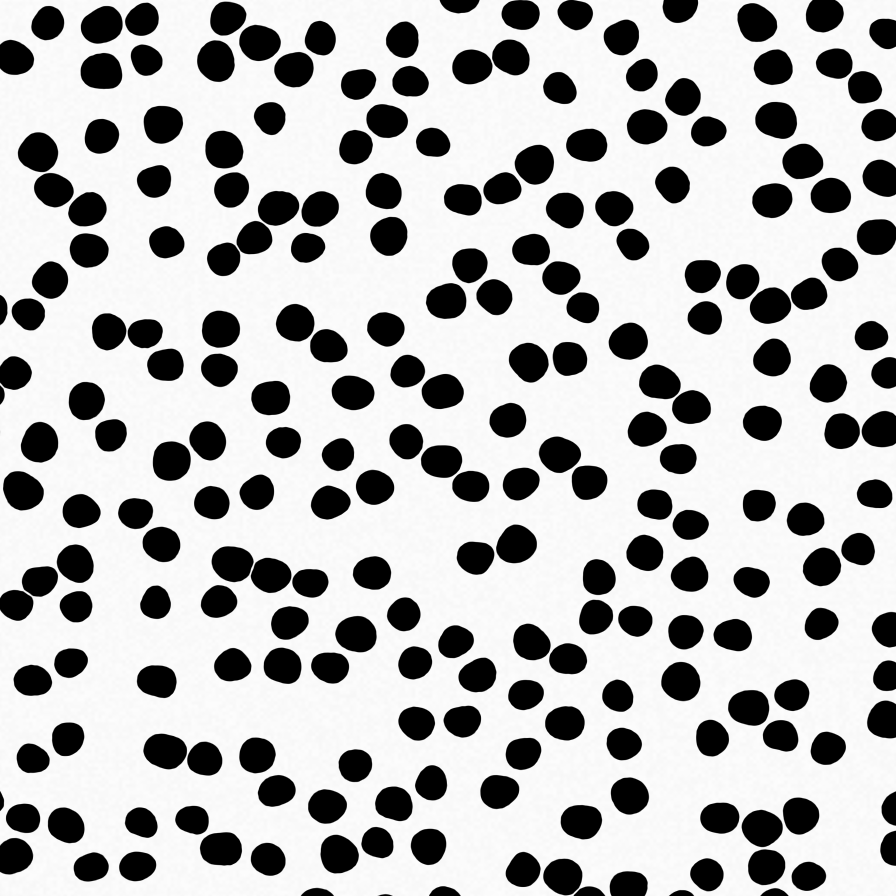
This pattern is drawn by a WebGL 1 fragment shader. Its source:

```glsl
precision highp float;
// Irregular black dots scattered on faintly grained white paper.
// Jittered cell points are pushed apart by their neighbours; each dot is a
// circle whose radius is bent by a few random angular waves.

uniform vec2 u_resolution;

const vec3 PAPER = vec3(0.98);
const vec3 INK = vec3(0.0);
const float CELLS = 14.8;        // cells across the canvas
const float JITTER = 0.84;       // spread of points within a cell
const float MIN_SPACING = 0.67;  // wanted distance between points, in cells
const float MAX_OFFSET = 0.66;   // farthest a point may leave its cell centre
const float RADIUS = 0.29;       // mean dot radius, in cells
const float RADIUS_SPREAD = 0.24;
const float GAP = 0.03;          // paper left between crowded dots
const float EDGE_ROUGHNESS = 0.008;
const float GRAIN_SCALE = 260.0;
const float GRAIN_STRENGTH = 0.022;

vec2 hash2(vec2 p) {
  vec2 k = vec2(dot(p, vec2(127.1, 311.7)), dot(p, vec2(269.5, 183.3)));
  return fract(sin(k) * 43758.5453);
}

float valueNoise(vec2 p) {
  vec2 i = floor(p);
  vec2 f = fract(p);
  f = f * f * (3.0 - 2.0 * f);
  float low = mix(hash2(i).x, hash2(i + vec2(1.0, 0.0)).x, f.x);
  float high = mix(hash2(i + vec2(0.0, 1.0)).x, hash2(i + 1.0).x, f.x);
  return mix(low, high, f.y);
}

vec2 jitteredPoint(vec2 cell) {
  return cell + 0.5 + (hash2(cell) - 0.5) * JITTER;
}

// Point of a cell after one step of repulsion from the cells around it
vec2 spacedPoint(vec2 cell) {
  vec2 point = jitteredPoint(cell);
  vec2 push = vec2(0.0);
  for (int y = -1; y <= 1; y++) {
    for (int x = -1; x <= 1; x++) {
      if (x == 0 && y == 0) continue;
      vec2 away = point - jitteredPoint(cell + vec2(float(x), float(y)));
      float dist = max(length(away), 0.001);
      push += away / dist * 0.5 * max(MIN_SPACING - dist, 0.0);
    }
  }
  vec2 centre = cell + 0.5;
  return centre + clamp(point + push - centre, -MAX_OFFSET, MAX_OFFSET);
}

// Signed distance to the uneven outline of a cell's dot
float dotDistance(vec2 p, vec2 cell) {
  vec2 size = hash2(cell + 41.3);
  vec2 phase = hash2(cell + 87.9) * 6.2832;
  vec2 amount = hash2(cell + 23.7);
  float angle = atan(p.y, p.x);
  float wave = 0.035 * cos(2.0 * angle)
    + (0.02 + 0.07 * amount.x) * cos(2.0 * angle + phase.x)
    + (0.015 + 0.035 * amount.y) * cos(3.0 * angle + phase.y)
    + 0.025 * size.y * cos(4.0 * angle + phase.x + phase.y);
  float radius = RADIUS * (1.0 + RADIUS_SPREAD * (size.x - 0.5));
  return length(p) - radius * (1.0 + wave);
}

// Distance to the nearest dot, with a thin gap cut between crowded ones
float dotField(vec2 p) {
  vec2 home = floor(p);
  float nearest = 10.0;
  float second = 10.0;
  for (int y = -1; y <= 1; y++) {
    for (int x = -1; x <= 1; x++) {
      vec2 cell = home + vec2(float(x), float(y));
      float d = dotDistance(p - spacedPoint(cell), cell);
      second = min(second, max(nearest, d));
      nearest = min(nearest, d);
    }
  }
  return max(nearest, 0.5 * (GAP - second + nearest));
}

void main() {
  float side = min(u_resolution.x, u_resolution.y);
  vec2 uv = gl_FragCoord.xy / side;
  float pixel = CELLS / side;

  // Dots with slightly rough, antialiased edges
  float rough = (valueNoise(uv * GRAIN_SCALE + 31.0) - 0.5) * EDGE_ROUGHNESS;
  float d = dotField(uv * CELLS + 3.0) + rough;
  float ink = 1.0 - smoothstep(-0.75 * pixel, 0.75 * pixel, d);

  // Paper grain
  float grain = (valueNoise(uv * GRAIN_SCALE) - 0.5) * GRAIN_STRENGTH;
  gl_FragColor = vec4(mix(PAPER + grain, INK, ink), 1.0);
}
```
